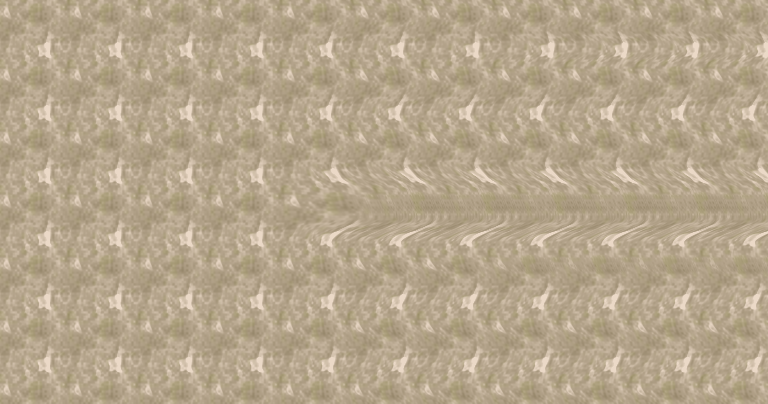
Reproduce this pattern procedurally as a WebGL 1 fragment shader.

```glsl
precision highp float;
// Woven tan brushwork tile in a stereogram grid, with sheared and combed bands at the right.

uniform vec2 u_resolution;

#define COLUMNS 10.85
#define ROWS 6.42
#define DARK vec3(0.59, 0.53, 0.42)
#define MID vec3(0.71, 0.645, 0.55)
#define PALE vec3(0.92, 0.85, 0.78)
#define GRAIN 0.34
#define SHEAR 0.42
#define COMB_TEETH 8.0

float hash(vec2 p) {
    vec3 q = fract(vec3(p.xyx) * 0.1031);
    q += dot(q, q.yzx + 33.33);
    return fract((q.x + q.y) * q.z);
}

// Value noise that wraps once per tile
float tileNoise(vec2 t, vec2 cells, float seed) {
    vec2 p = t * cells;
    vec2 i = floor(p);
    vec2 f = fract(p);
    f = f * f * (3.0 - 2.0 * f);
    vec2 a = mod(i, cells) + seed;
    vec2 b = mod(i + 1.0, cells) + seed;
    return mix(mix(hash(a), hash(vec2(b.x, a.y)), f.x),
               mix(hash(vec2(a.x, b.y)), hash(b), f.x), f.y);
}

// Soft ellipse that wraps across the tile edges
float blob(vec2 t, vec2 center, vec2 radius) {
    vec2 d = fract(t - center + 0.5) - 0.5;
    return 1.0 - smoothstep(0.6, 1.15, length(d / radius));
}

float tileTone(vec2 t) {
    vec2 wobble = vec2(tileNoise(t, vec2(7.0, 6.0), 11.0),
                       tileNoise(t, vec2(6.0, 7.0), 29.0)) - 0.5;
    vec2 w = t + 0.10 * wobble;
    float broad = tileNoise(w, vec2(5.0, 4.0), 3.0);
    float strokes = tileNoise(w, vec2(15.0, 8.0), 47.0);
    float grain = tileNoise(t, vec2(31.0, 27.0), 83.0);
    float tone = 0.47 + 0.32 * (broad - 0.5) + 0.34 * (strokes - 0.5)
               + GRAIN * (grain - 0.5);

    // Dark leaf-like mass and a row of upright beads
    tone -= 0.24 * blob(w, vec2(0.50, 0.24), vec2(0.24, 0.15));
    tone -= 0.12 * blob(w, vec2(0.22, 0.52), vec2(0.16, 0.10));
    for (int i = 0; i < 3; i++) {
        vec2 bead = vec2(0.82 + 0.12 * float(i), 0.70);
        tone -= 0.20 * blob(w, bead, vec2(0.05, 0.13));
    }

    // Pale upright streaks, a faint vertical thread and loose flecks
    float streak = smoothstep(0.45, 0.72, tileNoise(w, vec2(13.0, 5.0), 61.0));
    tone += 0.50 * streak * blob(w, vec2(0.64, 0.72), vec2(0.24, 0.25));
    tone += 0.32 * blob(w, vec2(0.72, 0.68), vec2(0.045, 0.22));
    tone += 0.36 * blob(w, vec2(0.13, 0.22), vec2(0.045, 0.12));
    tone += 0.28 * blob(w, vec2(0.37, 0.94), vec2(0.05, 0.09));
    tone += 0.10 * blob(vec2(w.x, 0.0), vec2(0.74, 0.0), vec2(0.07, 1.0));
    return tone;
}

float band(float y, float top, float bottom, float softness) {
    return smoothstep(top - softness, top + softness, y)
         * (1.0 - smoothstep(bottom - softness, bottom + softness, y));
}

void main() {
    vec2 uv = gl_FragCoord.xy / u_resolution;
    float x = uv.x;
    float y = 1.0 - uv.y;
    vec2 t = vec2(x * COLUMNS, y * ROWS);

    // Relief: rows slide sideways, more strongly toward the right
    float right = smoothstep(0.34, 0.52, x);
    float slide = smoothstep(0.395, 0.475, y) * (1.0 - smoothstep(0.54, 0.60, y));
    t.x -= SHEAR * right * slide;
    t.x -= 0.22 * smoothstep(0.38, 0.85, x) * band(y, 0.09, 0.15, 0.025);
    t.x -= 0.06 * right * sin(y * 38.0);

    // Comb: a narrow slice of the tile repeated side by side
    float ragged = 0.025 * (tileNoise(t, vec2(9.0, 3.0), 17.0) - 0.5);
    float comb = smoothstep(0.43, 0.53, x) * band(y + ragged, 0.475, 0.545, 0.008);
    comb += 0.65 * smoothstep(0.58, 0.72, x) * band(y + ragged, 0.63, 0.672, 0.008);
    float tooth = abs(fract(t.x * COMB_TEETH) - 0.5);
    vec2 slice = vec2(0.60 + 0.22 * tooth + 0.04 * sin(6.2832 * t.x), t.y);
    float combTone = tileTone(slice) + 0.35 * (0.25 - tooth);
    float tone = mix(tileTone(t), combTone, 0.75 * comb);

    // Tan ramp with a slight olive cast in the darker paint
    vec3 color = mix(DARK, MID, clamp(tone * 2.0, 0.0, 1.0));
    color = mix(color, PALE, clamp(tone * 2.0 - 1.0, 0.0, 1.0));
    float olive = smoothstep(0.45, 0.8, tileNoise(t, vec2(9.0, 8.0), 71.0));
    color -= vec3(0.015, 0.0, 0.04) * olive * (1.0 - smoothstep(0.4, 0.9, tone));
    gl_FragColor = vec4(color, 1.0);
}
```
